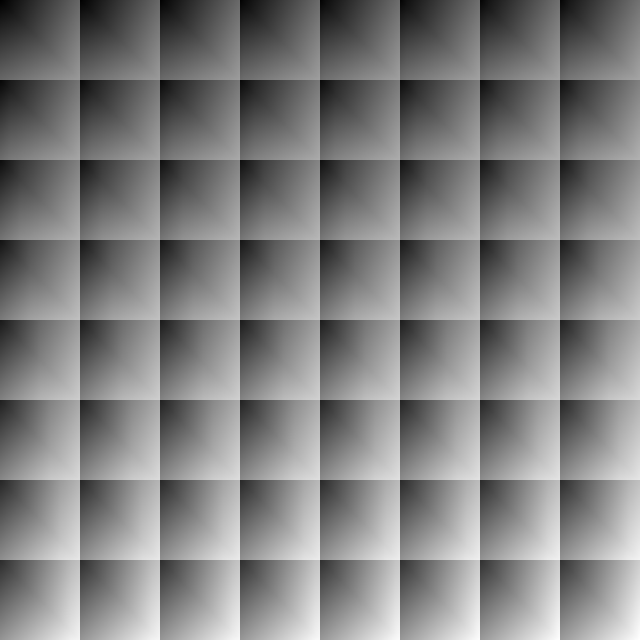
Reproduce this pattern procedurally as a WebGL 1 fragment shader.

```glsl
precision highp float;

// An 8 by 8 sheet of slices through the RGB cube, turned to grey.
// Red grows rightward and green downward in each tile, blue from tile to tile;
// a hue-weighted grey mix makes the crease along each tile's diagonal.

uniform vec2 u_resolution;

#define TILES 8.0
#define TILE_STEPS 64.0
#define PRIMARY_WEIGHTS vec3(0.4, 0.4, 0.2)    // red, green, blue
#define SECONDARY_WEIGHTS vec3(0.6, 0.8, 0.6)  // cyan, magenta, yellow
#define SUBSAMPLES 2

// Colour of the cube at a sheet position, with the origin at the upper left
vec3 cubeColor(vec2 sheet) {
  vec2 grid = sheet * TILES;
  vec2 tile = clamp(floor(grid), 0.0, TILES - 1.0);
  vec2 ramp = ((grid - tile) * TILE_STEPS - 0.5) / (TILE_STEPS - 1.0);
  float blue = (tile.y * TILES + tile.x) / (TILES * TILES - 1.0);
  return vec3(clamp(ramp, 0.0, 1.0), blue);
}

// Splits a colour into white, secondary and primary parts and weighs each
float hueWeightedGrey(vec3 c) {
  float high = max(c.r, max(c.g, c.b));
  float low = min(c.r, min(c.g, c.b));
  float middle = c.r + c.g + c.b - high - low;

  // The largest channel names the primary, the smallest the secondary
  float primary = c.r >= high ? PRIMARY_WEIGHTS.r
                : c.g >= high ? PRIMARY_WEIGHTS.g : PRIMARY_WEIGHTS.b;
  float secondary = c.r <= low ? SECONDARY_WEIGHTS.r
                  : c.g <= low ? SECONDARY_WEIGHTS.g : SECONDARY_WEIGHTS.b;

  return low + (middle - low) * secondary + (high - middle) * primary;
}

void main() {
  float count = float(SUBSAMPLES);
  float grey = 0.0;

  // Average inside the pixel to smooth the tile borders at any size
  for (int j = 0; j < SUBSAMPLES; j++) {
    for (int i = 0; i < SUBSAMPLES; i++) {
      vec2 offset = (vec2(float(i), float(j)) + 0.5) / count - 0.5;
      vec2 uv = (gl_FragCoord.xy + offset) / u_resolution;
      grey += hueWeightedGrey(cubeColor(vec2(uv.x, 1.0 - uv.y)));
    }
  }
  gl_FragColor = vec4(vec3(grey / (count * count)), 1.0);
}
```
